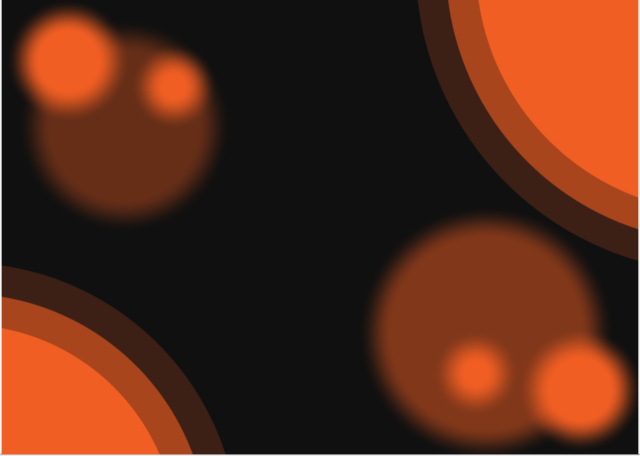
This background is drawn by a Shadertoy shader. Its source:

```glsl
const vec3 BACKDROP = vec3(0.065, 0.064, 0.063);
const vec3 ORANGE = vec3(0.945, 0.370, 0.138);
const vec3 RUST = vec3(0.660, 0.270, 0.112);
const vec3 UMBER = vec3(0.238, 0.126, 0.084);
const vec3 FRAME = vec3(0.965);
const vec3 FRAME_SHADE = vec3(0.78);

const float FRAME_WIDTH = 0.0035;
const float BLUR = 0.037;          // half width of the soft edges
const float DIM_UPPER = 0.38;      // opacity of the large discs
const float DIM_LOWER = 0.50;

// Ringed corner discs: centre, outer radius, ring width
const vec4 CORNER_TOP = vec4(1.586, 1.076, 0.674, 0.066);
const vec4 CORNER_BOTTOM = vec4(-0.083, -0.183, 0.607, 0.0678);

// Blurred discs: centre, radius
const vec3 LARGE_UPPER = vec3(0.273, 0.723, 0.196);
const vec3 LARGE_LOWER = vec3(1.066, 0.269, 0.243);
const vec3 SMALL_DISCS[4] = vec3[4](
    vec3(0.150, 0.866, 0.099),
    vec3(0.381, 0.810, 0.058),
    vec3(1.044, 0.181, 0.058),
    vec3(1.273, 0.145, 0.100));

float disc(vec2 p, vec2 centre, float radius, float soft) {
    return 1.0 - smoothstep(-soft, soft, length(p - centre) - radius);
}

float glow(vec2 p, vec3 shape) {
    return disc(p, shape.xy, shape.z, BLUR);
}

// Three concentric discs, painted from the outside in
vec3 paintCorner(vec3 color, vec2 p, vec4 corner, float pixel) {
    vec3 bands[3] = vec3[3](UMBER, RUST, ORANGE);
    for (int i = 0; i < 3; i++) {
        float radius = corner.z - float(i) * corner.w;
        color = mix(color, bands[i], disc(p, corner.xy, radius, pixel));
    }
    return color;
}

void mainImage(out vec4 fragColor, in vec2 fragCoord) {
    float pixel = 1.0 / iResolution.y;
    vec2 p = fragCoord * pixel;
    float aspect = iResolution.x * pixel;
    vec3 color = BACKDROP;

    // Large dim discs below the small bright ones
    color = mix(color, ORANGE, DIM_UPPER * glow(p, LARGE_UPPER));
    color = mix(color, ORANGE, DIM_LOWER * glow(p, LARGE_LOWER));
    for (int i = 0; i < 4; i++) {
        color = mix(color, ORANGE, glow(p, SMALL_DISCS[i]));
    }

    // Sharp corner rings
    color = paintCorner(color, p, CORNER_TOP, pixel);
    color = paintCorner(color, p, CORNER_BOTTOM, pixel);

    // Pale frame on the sides and the bottom
    float edge = min(min(p.x, aspect - p.x), p.y);
    float frame = 1.0 - smoothstep(-0.5 * pixel, 0.5 * pixel, edge - FRAME_WIDTH);
    float shade = smoothstep(0.0, FRAME_WIDTH, p.y)
                * (1.0 - smoothstep(FRAME_WIDTH, 2.0 * FRAME_WIDTH, p.y));
    color = mix(color, mix(FRAME, FRAME_SHADE, shade), frame);

    fragColor = vec4(color, 1.0);
}
```
